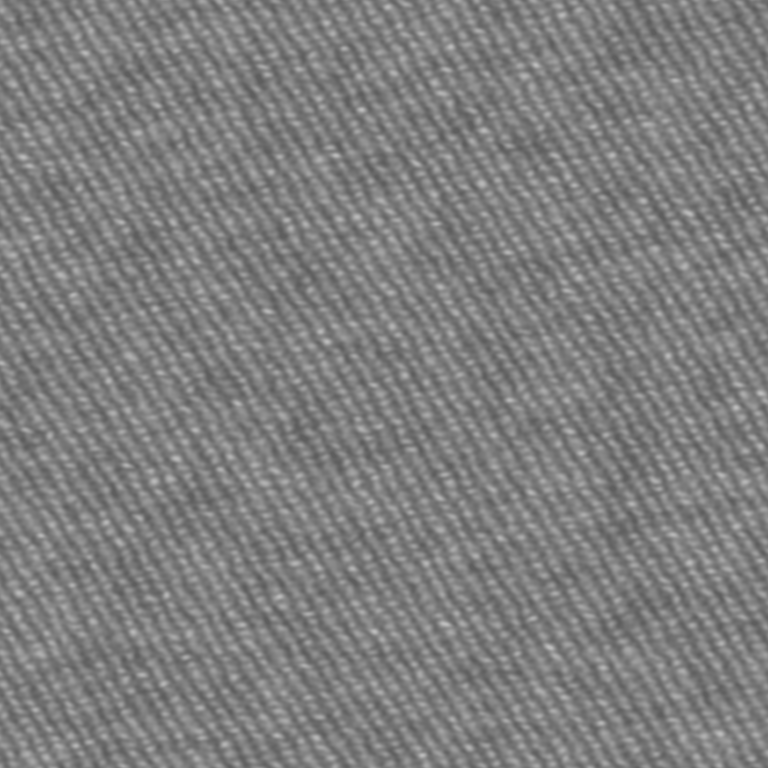
Give the GLSL for this texture, as a Shadertoy shader.

```glsl
// Grey twill cloth: steep diagonal ribs leaning to the left, each built from small stitches.
// Ribs and weft rows are two slanted cosine waves; every crossing is a stitch with its own
// brightness. Gradient noise bends the threads and adds slubs, mottling and fine fibres.

const float TAU = 6.2831853;
const float RIBS_ACROSS = 41.5;
const float ROWS_DOWN = 72.0;
const float RIB_LEAN = 0.63;    // sideways run of a rib per unit of height
const float ROW_TILT = 0.2;     // rise of a weft row per unit of width

const vec3 GROOVE_COLOR = vec3(0.425);
const vec3 THREAD_COLOR = vec3(0.65);

float hash(vec2 p) {
    vec3 q = fract(vec3(p.xyx) * 0.1031);
    q += dot(q, q.yzx + 33.33);
    return fract((q.x + q.y) * q.z);
}

vec2 randomDirection(vec2 cell) {
    float angle = TAU * hash(cell + 71.0);
    return vec2(cos(angle), sin(angle));
}

// Gradient noise, roughly -0.7 to 0.7
float gradientNoise(vec2 p) {
    vec2 cell = floor(p);
    vec2 f = p - cell;
    vec2 blend = f * f * f * (f * (f * 6.0 - 15.0) + 10.0);
    float a = dot(randomDirection(cell), f);
    float b = dot(randomDirection(cell + vec2(1, 0)), f - vec2(1, 0));
    float c = dot(randomDirection(cell + vec2(0, 1)), f - vec2(0, 1));
    float d = dot(randomDirection(cell + vec2(1, 1)), f - vec2(1, 1));
    return mix(mix(a, b, blend.x), mix(c, d, blend.x), blend.y);
}

// Smooth ridge peaking at whole numbers, fading to its mean when too fine to resolve
float ridge(float x, float footprint) {
    float detail = 1.0 - smoothstep(0.35, 0.8, footprint);
    return 0.5 + 0.5 * detail * cos(TAU * x);
}

// Canvas position to (rib, row) coordinates, with slightly uneven threads
vec2 weaveCoords(vec2 p) {
    float rib = RIBS_ACROSS * (p.x + RIB_LEAN * p.y);
    float row = ROWS_DOWN * (p.y - ROW_TILT * p.x);
    rib += 0.5 * gradientNoise(p * 3.0) + 0.25 * gradientNoise(p * vec2(28.0, 40.0));
    row += 0.6 * gradientNoise(p * 4.0 + 19.0) + 0.5 * gradientNoise(p * 36.0 + 7.0);
    return vec2(rib, row);
}

// Height of the cloth: a continuous rib with a brighter bead at each stitch
float weaveHeight(vec2 weave, vec2 footprint) {
    float rib = ridge(weave.x, footprint.x);
    float bead = ridge(weave.y, footprint.y);
    float luck = hash(floor(weave + 0.5) + 200.0);
    float stitch = 0.4 + 0.8 * luck + 0.5 * smoothstep(0.9, 1.0, luck);
    return rib * (0.43 + 0.48 * bead * stitch);
}

// Uneven yarn: long slubs along the rows, broad mottling and fine fibres
float yarnVariation(vec2 p, vec2 weave) {
    float slubs = gradientNoise(vec2(p.x * 9.0, weave.y * 0.5));
    float mottle = gradientNoise(p * 13.0 + 43.0);
    float clumps = gradientNoise(p * vec2(32.0, 44.0) + 87.0);
    float fibres = gradientNoise(p * vec2(105.0, 125.0) + 11.0);
    return 0.24 * slubs + 0.2 * mottle + 0.22 * clumps + 0.36 * fibres;
}

void mainImage(out vec4 fragColor, in vec2 fragCoord) {
    vec2 p = fragCoord / iResolution.y;
    vec2 weave = weaveCoords(p);
    float tone = weaveHeight(weave, fwidth(weave)) + yarnVariation(p, weave);
    vec3 color = mix(GROOVE_COLOR, THREAD_COLOR, clamp(tone, -0.25, 1.4));
    fragColor = vec4(color, 1.0);
}
```
